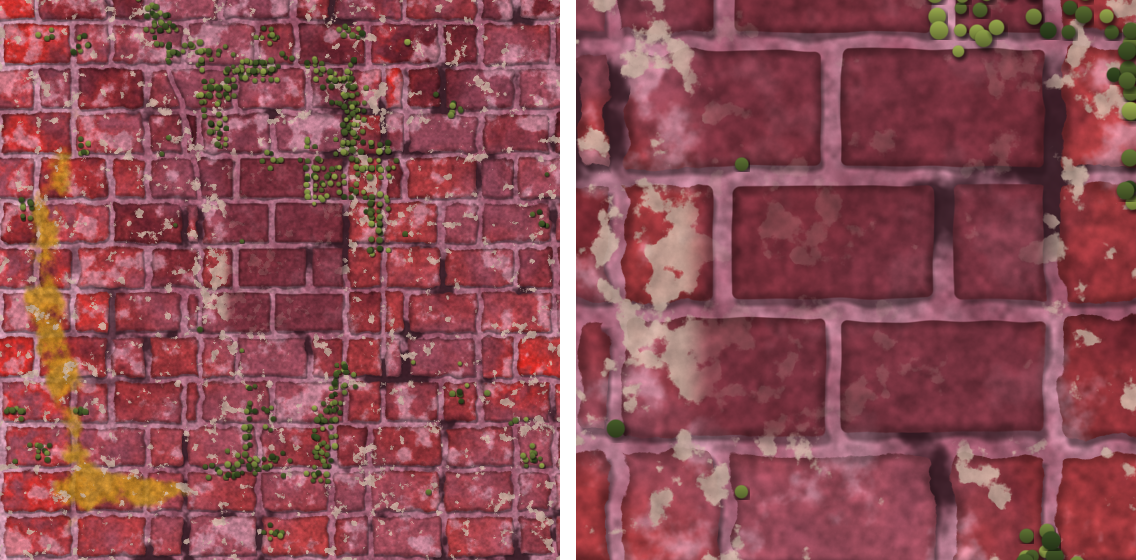
Left, the full canvas; right, a detail of the centre.
This texture is drawn by a Shadertoy shader. Its source:

```glsl
// Weathered red brick wall with a bricked-up opening, lichen, yellow moss and trailing ivy.

const float ROW = 0.0799, BASE = 0.083, STRETCHER = 0.1305, HEADER = 0.068;
const float SEAM_MID = 0.617, SEAM_RIGHT = 0.685;
const vec3 DARK = vec3(0.38, 0.13, 0.17), RED = vec3(0.68, 0.24, 0.25);
const vec3 MAUVE = vec3(0.60, 0.33, 0.41), PINK = vec3(0.82, 0.61, 0.69);
const vec3 SCARLET = vec3(0.86, 0.15, 0.12), MOSS = vec3(0.77, 0.55, 0.13);
const vec3 LICHEN = vec3(0.81, 0.71, 0.65), CAVITY = vec3(0.17, 0.08, 0.11);

// Ivy stems, each from xy to zw
const vec4 STEMS[10] = vec4[10](
  vec4(0.26, 1, 0.31, 0.91), vec4(0.31, 0.92, 0.42, 0.88), vec4(0.42, 0.88, 0.59, 0.87),
  vec4(0.36, 0.9, 0.39, 0.76), vec4(0.56, 0.74, 0.57, 0.66), vec4(0.63, 0.87, 0.62, 0.66),
  vec4(0.68, 0.73, 0.67, 0.56), vec4(0.46, 0.3, 0.46, 0.17), vec4(0.37, 0.17, 0.49, 0.17),
  vec4(0.61, 0.34, 0.56, 0.16));

float hash(vec2 p) {
  vec3 q = fract(p.xyx * 0.1031);
  q += dot(q, q.yzx + 33.33);
  return fract((q.x + q.y) * q.z);
}

float noise(vec2 p) {
  vec2 i = floor(p), f = fract(p);
  f = f * f * (3.0 - 2.0 * f);
  return mix(mix(hash(i), hash(i + vec2(1, 0)), f.x),
             mix(hash(i + vec2(0, 1)), hash(i + vec2(1, 1)), f.x), f.y);
}

float fbm(vec2 p) {
  float sum = 0.0, gain = 0.5;
  for (int i = 0; i < 5; i++) {
    sum += gain * noise(p);
    p = mat2(1.6, 1.2, -1.2, 1.6) * p + 7.3;
    gain *= 0.5;
  }
  return sum;
}

float blob(vec2 p, vec2 centre, vec2 size) {
  vec2 q = (p - centre) / size;
  return exp(-dot(q, q));
}

float segment(vec2 p, vec2 a, vec2 b) {
  vec2 d = b - a;
  return length(p - a - d * clamp(dot(p - a, d) / dot(d, d), 0.0, 1.0));
}

// Signed distance to the brick face (x) and brick id (yz)
vec3 brick(vec2 p) {
  float row = floor((p.y - BASE) / ROW), odd = mod(row, 2.0), rise = max(p.y - 0.6, 0.0);
  float seamLeft = 0.357 - 0.75 * rise * rise;
  bool seamed = row > 1.5 && row < 9.5;
  float zone = seamed ? step(seamLeft, p.x) + step(SEAM_MID, p.x) + step(SEAM_RIGHT, p.x) : 0.0;

  // Two stretchers and a header, shifted from row to row
  float shift = STRETCHER * (0.5 * odd + floor(3.0 * hash(vec2(row + 40.0, zone))));
  if (zone == 1.0) shift = 0.5 * STRETCHER * odd - 0.356;
  if (zone == 2.0) shift = 2.0 * STRETCHER - SEAM_MID;
  float period = 2.0 * STRETCHER + HEADER;
  float x = p.x + shift, u = mod(x, period), slot = min(floor(u / STRETCHER), 2.0);
  vec2 id = vec2(floor(x / period) * 3.0 + slot + zone * 37.0, row) + 50.0;

  vec2 halfSize = 0.5 * vec2(slot < 1.5 ? STRETCHER : HEADER, ROW);
  vec2 local = vec2(u - slot * STRETCHER, p.y - BASE - row * ROW);
  vec2 joint = 0.0045 + 0.003 * vec2(hash(id + 3.1), hash(id + 8.7));
  vec2 q = abs(local - halfSize) - halfSize + joint + 0.004;
  float d = length(max(q, 0.0)) + min(max(q.x, q.y), 0.0) - 0.004;
  float seam = min(abs(p.x - seamLeft), min(abs(p.x - SEAM_MID), abs(p.x - SEAM_RIGHT)));
  return vec3(seamed ? max(d, 0.005 - seam) : d, id);
}

// Ivy cover: thick along the stems, with scattered tufts
float ivy(vec2 p) {
  float cover = 0.0;
  for (int i = 0; i < 10; i++)
    cover = max(cover, smoothstep(0.034, 0.004, segment(p, STEMS[i].xy, STEMS[i].zw)));
  vec2 cell = floor(p / 0.11);
  vec2 tuft = (cell + 0.25 + 0.5 * vec2(hash(cell + 61.0), hash(cell + 83.0))) * 0.11;
  cover = max(cover, step(0.74, hash(cell + 17.0)) * smoothstep(0.028, 0.004, length(p - tuft)));
  return cover * smoothstep(0.2, 0.6, noise(p * 45.0));
}

vec3 addLeaves(vec3 color, vec2 p, float size, float seed, float px) {
  vec2 offset = seed * vec2(0.37, 0.61), g = p / size + offset, cell = floor(g);
  vec2 key = cell + seed * 31.0;
  float present = step(hash(key), 0.75 * ivy((cell + 0.5 - offset) * size));
  vec2 q = g - cell - 0.35 - 0.3 * vec2(hash(key + 5.0), hash(key + 9.0));
  float radius = 0.27 + 0.1 * hash(key + 13.0), edge = px / size;
  color *= 1.0 - 0.55 * present * smoothstep(0.2, -0.1, length(q + vec2(-0.08, 0.12)) - radius);
  vec3 leaf = mix(vec3(0.17, 0.25, 0.11), vec3(0.6, 0.66, 0.3), hash(key + 21.0)) * (0.9 + 0.6 * q.y);
  return mix(color, leaf, present * smoothstep(edge, -edge, length(q) - radius));
}

void mainImage(out vec4 fragColor, in vec2 fragCoord) {
  vec2 p = fragCoord / iResolution.y;
  float px = 1.0 / iResolution.y, patches = fbm(p * 32.0 + 11.0);
  float grain = fbm(p * 110.0 + 4.0), speck = noise(p * 230.0);
  vec2 wobble = 0.007 * (vec2(noise(p * 55.0), noise(p * 55.0 + 19.0)) - 0.5);
  float left = smoothstep(0.3, 0.0, p.x);
  float infill = smoothstep(0.01, -0.01, max(abs(p.x - 0.51) - 0.105, abs(p.y - 0.565) - 0.16));

  // Brick faces
  vec3 b = brick(p + wobble * (1.0 - 0.7 * infill));
  float tone = hash(b.yz), tint = hash(b.yz + 27.0) - 0.5;
  float upper = smoothstep(0.4, 0.8, p.y) * (1.0 - left);
  vec3 face = mix(DARK, RED, clamp(0.7 * tone + 1.2 * patches - 0.15 - 0.45 * upper, 0.0, 1.0));
  face = mix(face, MAUVE, 0.65 * smoothstep(0.35, 0.7, fbm(p * 9.0) + 0.3 * tint));
  face = mix(face, mix(DARK, MAUVE, 0.2), 0.8 * infill);
  float heat = 0.75 * left + blob(p, vec2(0.69, 0.9), vec2(0.04, 0.09)) + blob(p, vec2(0.93, 0.32), vec2(0.06));
  face = mix(face, SCARLET, clamp(heat * (0.3 + 1.1 * tone) * smoothstep(0.25, 0.6, patches), 0.0, 0.9));
  float bloom = smoothstep(0.53, 0.7, patches + 0.14 * tint + 0.06 * left);
  face = mix(face, PINK, 0.65 * bloom * (1.0 - 0.85 * infill));
  face *= (0.66 + 0.5 * grain + 0.2 * speck) * mix(0.72, 1.0, smoothstep(0.0, -0.007, b.x));

  // Recessed mortar, shaded below the bricks and crumbling in places
  vec3 mortar = mix(MAUVE, PINK, clamp(0.6 * left + 1.6 * patches - 0.47, 0.0, 1.0));
  mortar *= 0.65 + 0.4 * grain + 0.25 * speck;
  mortar *= 1.0 - 0.4 * smoothstep(0.002, -0.002, brick(p + wobble + vec2(-0.002, 0.004)).x);
  mortar = mix(mortar, CAVITY, 0.85 * smoothstep(0.56, 0.68, fbm(p * 15.0 + 31.0)) * (1.0 - left));
  vec3 color = mix(mortar, face, smoothstep(px, -px, b.x + 0.006 * (grain - 0.5) * (1.0 - infill)));

  // Yellow moss down the left side and along the foot
  float band = blob(p, vec2(0.105 + 0.03 * sin(p.y * 9.0), 0.45), vec2(0.045, 0.48))
             + blob(p, vec2(0.24, 0.125), vec2(0.13, 0.04));
  color = mix(color, MOSS * (0.65 + 0.6 * grain), 0.85 * smoothstep(0.42, 0.68, band * (patches + 0.25)));

  // Pale lichen around the seams
  float crust = blob(p, vec2(0.4, 0.49), vec2(0.07, 0.15)) + blob(p, vec2(0.66, 0.72), vec2(0.04, 0.17));
  float scab = smoothstep(0.54, 0.62, fbm(p * 60.0 + 5.0) + 0.14 * crust - 0.1);
  color = mix(color, LICHEN * (0.75 + 0.4 * grain), 0.85 * scab * (1.0 - 0.8 * infill));

  for (float i = 1.0; i < 4.0; i++) color = addLeaves(color, p, 0.0115 + 0.0015 * i, i, px);
  fragColor = vec4(color, 1.0);
}
```
